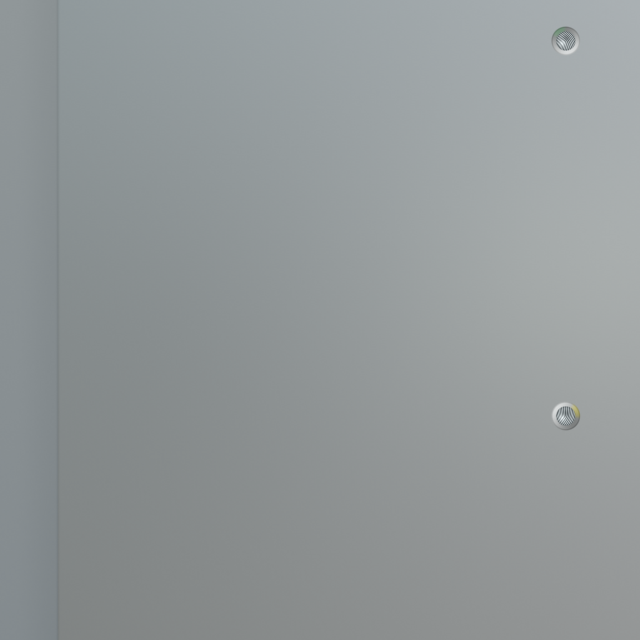
Give the GLSL for this texture, as a Shadertoy shader.

```glsl
const vec3 WALL_BL = vec3(0.497, 0.512, 0.510);
const vec3 WALL_BR = vec3(0.580, 0.590, 0.590);
const vec3 WALL_TL = vec3(0.555, 0.592, 0.602);
const vec3 WALL_TR = vec3(0.665, 0.690, 0.702);
const vec3 STRIP_LOW = vec3(0.515, 0.543, 0.557);
const vec3 STRIP_HIGH = vec3(0.565, 0.592, 0.600);
const vec3 GLOW_TINT = vec3(0.034, 0.034, 0.026);
const vec2 GLOW_CENTER = vec2(0.92, 0.57);
const vec2 SHADE_CENTER = vec2(0.25, 0.46);
const float SHADE_DEPTH = 0.016;
const float CORNER_X = 0.0905;
const float LAMP_X = 0.884;
const float LAMP_BOTTOM = 0.350;
const float LAMP_SPACING = 0.586;
const float LAMP_RADIUS = 0.0222;
const float BULB_RADIUS = 0.0150;
const float RIB_FREQUENCY = 2100.0;
const float GRAIN_CELLS = 512.0;
const float GRAIN_AMOUNT = 0.004;

float hash(vec2 p) {
    return fract(sin(dot(p, vec2(127.1, 311.7))) * 43758.5453);
}

float spot(vec2 p, vec2 size) {
    vec2 q = p / size;
    return exp(-dot(q, q));
}

float disc(float dist, float radius, float aa) {
    return 1.0 - smoothstep(radius - aa, radius + aa, dist);
}

vec3 wall(vec2 uv, float aa) {
    // Main panel: corner blend, warm glow and soft shade
    vec3 panel = mix(mix(WALL_BL, WALL_BR, uv.x), mix(WALL_TL, WALL_TR, uv.x), uv.y);
    panel += GLOW_TINT * spot(uv - GLOW_CENTER, vec2(0.30, 0.25));
    panel -= SHADE_DEPTH * spot(uv - SHADE_CENTER, vec2(0.30, 0.35));

    // Side strip darkens toward the corner
    vec3 strip = mix(STRIP_LOW, STRIP_HIGH, uv.y);
    strip -= 0.022 * smoothstep(0.02, CORNER_X, uv.x);
    vec3 col = mix(strip, panel, smoothstep(-aa, aa, uv.x - CORNER_X));

    // Crease
    return col - 0.035 * spot(vec2(uv.x - CORNER_X, 0.0), vec2(0.0022, 1.0));
}

vec3 lamp(vec3 col, vec2 p, float upper, float aa) {
    float r = length(p);
    vec2 dir = p / max(r, 1e-5);

    // Metal rim with directional light and a coloured glint
    vec2 light = mix(vec2(-0.75, 0.66), vec2(0.35, -0.94), upper);
    vec3 rim = vec3(0.67, 0.68, 0.68) + 0.18 * dot(dir, light);
    vec2 glintDir = mix(vec2(0.90, 0.43), vec2(-0.55, 0.83), upper);
    vec3 glint = mix(vec3(0.10, 0.07, -0.16), vec3(-0.04, 0.07, -0.02), upper);
    rim += glint * smoothstep(0.75, 1.0, dot(dir, glintDir));
    rim -= 0.12 * smoothstep(LAMP_RADIUS - 0.003, LAMP_RADIUS, r);

    // Ribbed reflector
    vec2 ribDir = mix(vec2(0.94, -0.34), vec2(0.80, 0.60), upper);
    float ribs = sin(dot(p, ribDir) * RIB_FREQUENCY + 9.0 * r / BULB_RADIUS);
    vec3 bulb = vec3(0.58, 0.61, 0.62) + 0.11 * ribs;
    bulb += 0.25 * spot(p - vec2(-0.005, -0.003), vec2(0.005));
    bulb -= 0.14 * spot(p - vec2(0.001, 0.004), vec2(0.006));
    bulb -= 0.12 * smoothstep(0.75, 1.0, r / BULB_RADIUS);

    vec3 fixture = mix(rim, bulb, disc(r, BULB_RADIUS, aa));
    return mix(col, fixture, disc(r, LAMP_RADIUS, aa));
}

void mainImage(out vec4 fragColor, in vec2 fragCoord) {
    vec2 uv = fragCoord / iResolution.xy;
    float aa = 1.0 / iResolution.y;
    vec3 col = wall(uv, aa);

    for (int i = 0; i < 2; i++) {
        float upper = float(i);
        vec2 center = vec2(LAMP_X, LAMP_BOTTOM + LAMP_SPACING * upper);
        col = lamp(col, uv - center, upper, aa);
    }

    // Fine grain
    col += GRAIN_AMOUNT * (hash(floor(uv * GRAIN_CELLS)) - 0.5);
    fragColor = vec4(clamp(col, 0.0, 1.0), 1.0);
}
```
